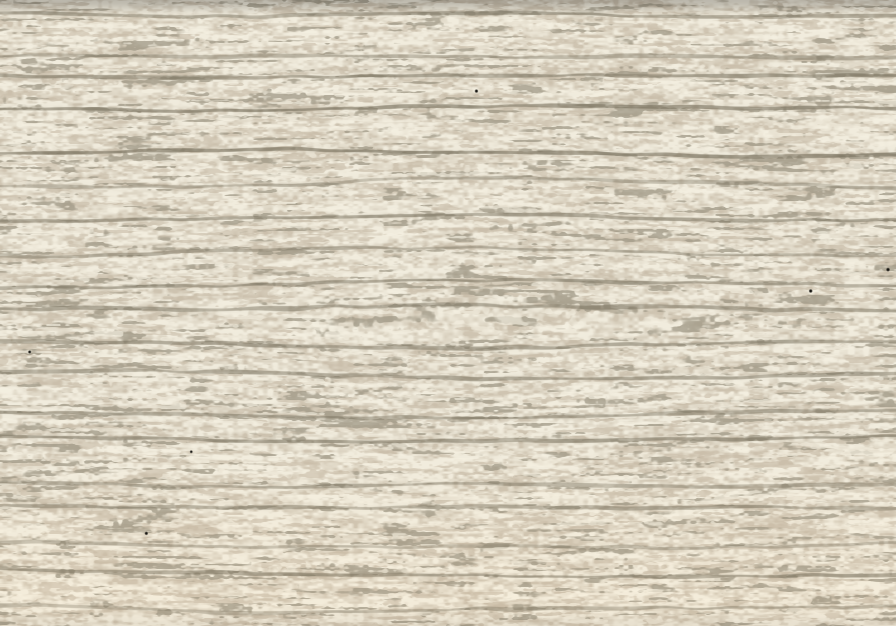
Reproduce this texture procedurally as a Shadertoy shader.

```glsl
// Pale bleached wood: long dark grain lines bowing around a central lens,
// over short thin flecks and fine grit made from stretched value noise.
// All lengths are in units of the canvas height.

const vec3 PALE   = vec3(0.945, 0.926, 0.868);
const vec3 CREAM  = vec3(0.872, 0.842, 0.775);
const vec3 SAND   = vec3(0.785, 0.738, 0.660);
const vec3 TAUPE  = vec3(0.620, 0.592, 0.520);
const vec3 GROOVE = vec3(0.470, 0.440, 0.365);
const vec3 SPECK  = vec3(0.090, 0.085, 0.070);

const float LINE_COUNT   = 19.0;
const float LINE_WIDTH   = 0.0029;
const float LINE_JITTER  = 0.60;
const float LENS_HEIGHT  = 0.49;
const float LENS_BULGE   = 0.019;
const float FLECK_AMOUNT = 0.74;
const int   SPECK_COUNT  = 6;
const float SPECK_RADIUS = 0.0028;

float hash(vec2 p) {
    vec3 q = fract(vec3(p.xyx) * 0.1031);
    q += dot(q, q.yzx + 33.33);
    return fract((q.x + q.y) * q.z);
}

float noise(vec2 p) {
    vec2 cell = floor(p), f = fract(p);
    f = f * f * (3.0 - 2.0 * f);
    float low  = mix(hash(cell), hash(cell + vec2(1, 0)), f.x);
    float high = mix(hash(cell + vec2(0, 1)), hash(cell + vec2(1, 1)), f.x);
    return mix(low, high, f.y);
}

// Height on the flat board that the bowed grain at p belongs to.
float grainHeight(vec2 p) {
    float offset = p.y - LENS_HEIGHT;
    float side = offset / (abs(offset) + 0.035);
    float across = (p.x - 0.75) / 0.40;
    float bulge = exp(-across * across) * exp(-abs(offset) * 3.0);
    return p.y - LENS_BULGE * bulge * side;
}

// x: crisp groove coverage, y: soft shade beside the groove.
vec2 grainLines(float x, float height, float pixel) {
    vec2 cover = vec2(0.0);
    float cell = floor(height * LINE_COUNT);
    for (float k = -1.0; k <= 1.0; k++) {
        float id = cell + k + 40.0;
        float jitter = (hash(vec2(id, 3.7)) - 0.5) * LINE_JITTER;
        float centre = (cell + k + 0.5 + jitter) / LINE_COUNT;
        centre += (noise(vec2(x * 2.6, id * 7.3)) - 0.5) * 0.012;
        centre += (noise(vec2(x * 17.0, id * 5.1)) - 0.5) * 0.004;
        float d = height - centre;
        float body = noise(vec2(x * 11.0, id * 11.7));
        float width = LINE_WIDTH * (0.55 + 0.75 * body);
        float strength = mix(0.55, 1.0, hash(vec2(id, 9.2)));
        strength *= 0.62 + 0.38 * noise(vec2(x * 32.0, id * 3.3));
        float edge = max(0.6 * pixel, 0.0012);
        float core = 1.0 - smoothstep(width - edge, width + edge, abs(d));
        float fall = d > 0.0 ? 0.006 : 0.004;
        cover = max(cover, strength * vec2(core, exp(-abs(d) / fall)));
    }
    return cover;
}

// Thin broken dashes: a stretched streak whose outline is frayed by grit.
float flecks(vec2 g, vec2 scale, float threshold) {
    float dash = 0.72 * noise(g * scale) + 0.28 * noise(g * vec2(130.0, 260.0));
    return smoothstep(threshold, threshold + 0.16, dash);
}

float specks(vec2 p, float aspect, float pixel) {
    float cover = 0.0;
    for (int i = 0; i < SPECK_COUNT; i++) {
        float id = float(i) + 1.0;
        vec2 spot = vec2(hash(vec2(id, 21.3)) * aspect, hash(vec2(id, 47.9)));
        float radius = SPECK_RADIUS * mix(0.55, 1.0, hash(vec2(id, 62.1)));
        float d = length(p - spot) - radius;
        cover = max(cover, 1.0 - smoothstep(-pixel, pixel, d));
    }
    return cover;
}

void mainImage(out vec4 fragColor, in vec2 fragCoord) {
    float pixel = 1.0 / iResolution.y;
    vec2 p = fragCoord * pixel;
    float height = grainHeight(p);
    vec2 g = vec2(p.x, height) + 3.0;

    // Ground tone: fine streaks with granular mottling
    float streak = noise(g * vec2(16.0, 165.0));
    float grit = noise(g * vec2(125.0, 245.0));
    float patchy = noise(g * vec2(5.0, 26.0));
    float tone = 0.40 * streak + 0.50 * grit + 0.10 * patchy;
    vec3 color = mix(PALE, CREAM, smoothstep(0.28, 0.62, tone));
    color = mix(color, SAND, 0.70 * smoothstep(0.56, 0.80, tone));

    // Short flecks, faint and warm or dark and cool
    float shift = 0.12 * (patchy - 0.5);
    float warm = flecks(g + 23.0, vec2(24.0, 175.0), 0.58 - shift);
    float cool = flecks(g + 17.0, vec2(19.0, 190.0), 0.62 - shift);
    color = mix(color, SAND, 0.62 * warm);
    color = mix(color, TAUPE, FLECK_AMOUNT * cool);

    // Bright raised fibres
    float fibre = flecks(g + 53.0, vec2(22.0, 185.0), 0.60);
    color = mix(color, PALE + 0.015, 0.65 * fibre);

    // Long grain lines
    vec2 line = grainLines(p.x, height, pixel);
    color = mix(color, TAUPE, 0.34 * line.y * (0.3 + 0.7 * grit));
    color = mix(color, GROOVE, 0.78 * line.x);

    // Warmer foot, shaded upper rim and isolated pores
    color *= mix(vec3(1.012, 1.0, 0.985), vec3(1.0), smoothstep(0.0, 0.35, p.y));
    color *= 1.0 - 0.22 * smoothstep(0.972, 1.0, p.y);
    color *= 1.0 - 0.05 * (1.0 - smoothstep(0.0, 0.03, p.y));
    color = mix(color, SPECK, specks(p, iResolution.x * pixel, pixel));

    fragColor = vec4(color, 1.0);
}
```
